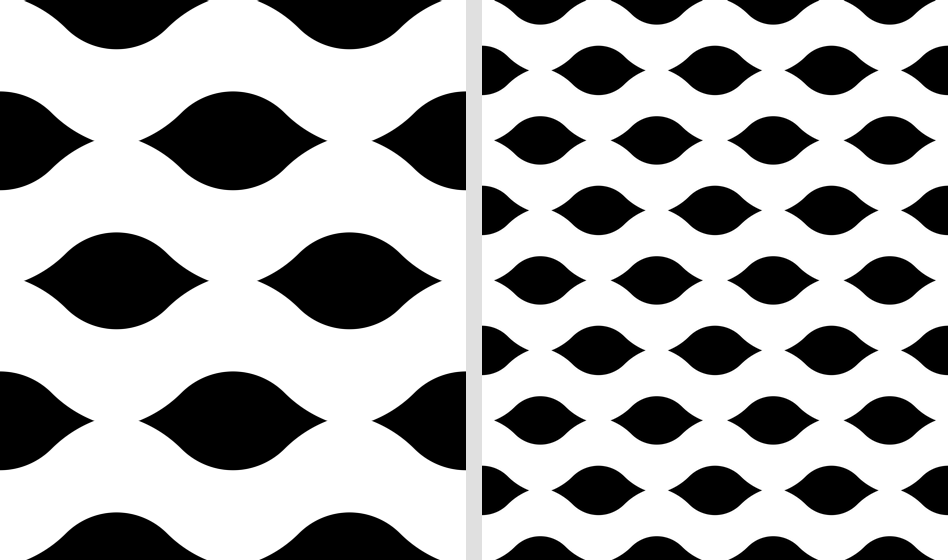
Left: one tile. Right: repeated 2 by 2.
A WebGL 1 fragment shader for this pattern:

```glsl
precision highp float;
// Staggered rows of black pointed lens shapes on white, two across and four down.

uniform vec2 u_resolution;

// Signed distance to a lens: a round crown flowing into concave, pointed tails.
float lensDistance(vec2 p) {
  p = abs(p);
  float crown = length(p - vec2(0.0, -0.1)) - 0.309;
  float tail = 0.531 - length(p - vec2(0.594, 0.494));
  // The arcs meet smoothly on the line through both centres.
  return p.x < p.y + 0.1 ? crown : tail;
}

void main() {
  vec2 grid = gl_FragCoord.xy / u_resolution * vec2(2.0, 4.0);
  grid.y += 0.006;

  // Every second row shifts by half a cell.
  float row = floor(grid.y + 0.5);
  float odd = mod(row, 2.0);
  vec2 cell = vec2(fract(grid.x + 0.5 * odd) - 0.5, (grid.y - row) * 0.6);

  // Shifted rows hold slightly larger lenses.
  float size = mix(0.993, 1.013, odd);
  float d = lensDistance(cell / size) * size;

  float pixel = 2.0 / u_resolution.x;
  float shade = smoothstep(-0.7 * pixel, 0.7 * pixel, d);
  gl_FragColor = vec4(vec3(shade), 1.0);
}
```
